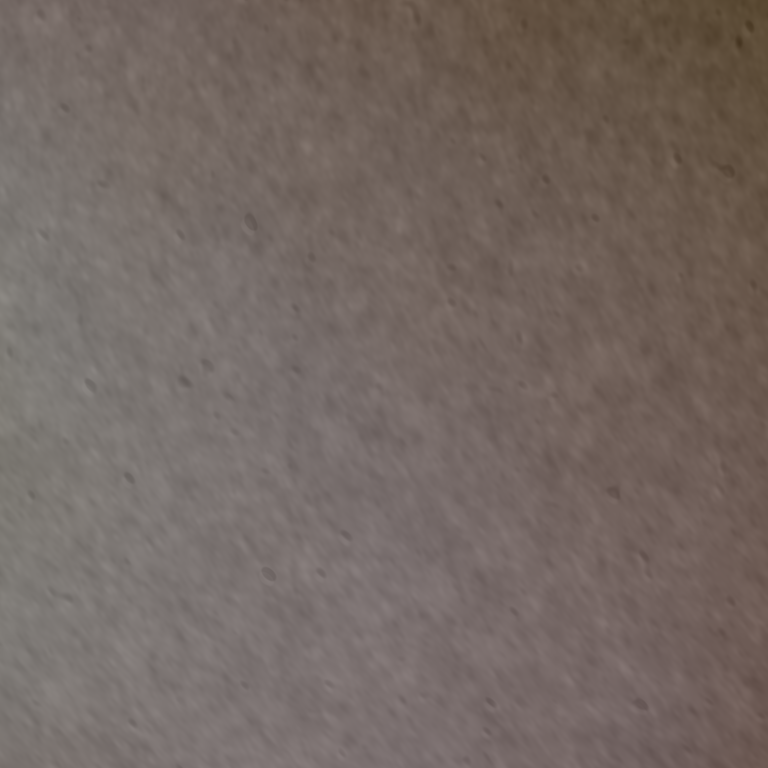
Write a Shadertoy shader that draws this texture.

```glsl
vec3 hash3(vec2 cell, float seed) {
    vec3 h = fract(vec3(cell.xyx + seed) * vec3(0.1031, 0.1030, 0.0973));
    h += dot(h, h.yxz + 33.33);
    return fract((h.xxy + h.yzz) * h.zyx);
}

// Cellular noise: soft bumps of random sign around jittered cell points
float bumpNoise(vec2 p, float seed) {
    vec2 cell = floor(p);
    float sum = 0.0;
    for (int y = -1; y <= 1; y++) {
        for (int x = -1; x <= 1; x++) {
            vec2 id = cell + vec2(x, y);
            vec3 rnd = hash3(id, seed);
            vec2 d = p - id - rnd.xy;
            float w = max(0.0, 1.0 - dot(d, d));
            sum += (2.0 * rnd.z - 1.0) * w * w * w;
        }
    }
    return sum;
}

// Smooth curve through three colours at t = 0, 0.5 and 1
vec3 blend3(vec3 a, vec3 b, vec3 c, float t) {
    return a * (1.0 - t) * (1.0 - 2.0 * t)
         + b * 4.0 * t * (1.0 - t)
         + c * t * (2.0 * t - 1.0);
}

// Uneven light: cool grey at the left, brown at the right, olive in the corner
vec3 wallLight(vec2 uv) {
    vec3 bottom = blend3(vec3(0.480, 0.450, 0.432), vec3(0.482, 0.438, 0.436),
                         vec3(0.425, 0.350, 0.325), uv.x);
    vec3 middle = blend3(vec3(0.492, 0.480, 0.458), vec3(0.464, 0.420, 0.408),
                         vec3(0.415, 0.345, 0.305), uv.x);
    vec3 top = blend3(vec3(0.455, 0.410, 0.392), vec3(0.412, 0.350, 0.308),
                      vec3(0.350, 0.285, 0.195), uv.x);
    return blend3(bottom, middle, top, uv.y);
}

// Upright fibres that lean further to the left toward the bottom
vec2 leanFibres(vec2 uv, float stretch) {
    return vec2(uv.x + 0.65 * uv.y - 0.22 * uv.y * uv.y, uv.y / stretch);
}

float fibreGrain(vec2 uv) {
    vec2 q = leanFibres(uv, 1.5);
    float grain = 0.016 * bumpNoise(q * 32.0, 3.0)
                + 0.026 * bumpNoise(q * 78.0, 11.0)
                + 0.015 * bumpNoise(q * 150.0, 23.0);
    return grain;
}

// Sparse dark pits with a faint light rim on one side
float pits(vec2 uv) {
    vec2 q = leanFibres(uv, 1.3) * 62.0;
    float hollow = smoothstep(0.75, 1.4, bumpNoise(q, 41.0));
    float rim = smoothstep(0.75, 1.4, bumpNoise(q + vec2(0.4, 0.3), 41.0));
    return 0.025 * rim - 0.055 * hollow;
}

void mainImage(out vec4 fragColor, in vec2 fragCoord) {
    vec2 uv = fragCoord / iResolution.xy;
    vec3 color = wallLight(uv);

    // Broad warm and cool stains
    float stain = bumpNoise(uv * vec2(6.0, 4.5), 57.0);
    float mottle = bumpNoise(uv * 13.0, 71.0);
    color += vec3(0.002, -0.003, -0.010) * stain + 0.008 * mottle;

    // Surface relief
    color += fibreGrain(uv) + pits(uv);
    fragColor = vec4(color, 1.0);
}
```
